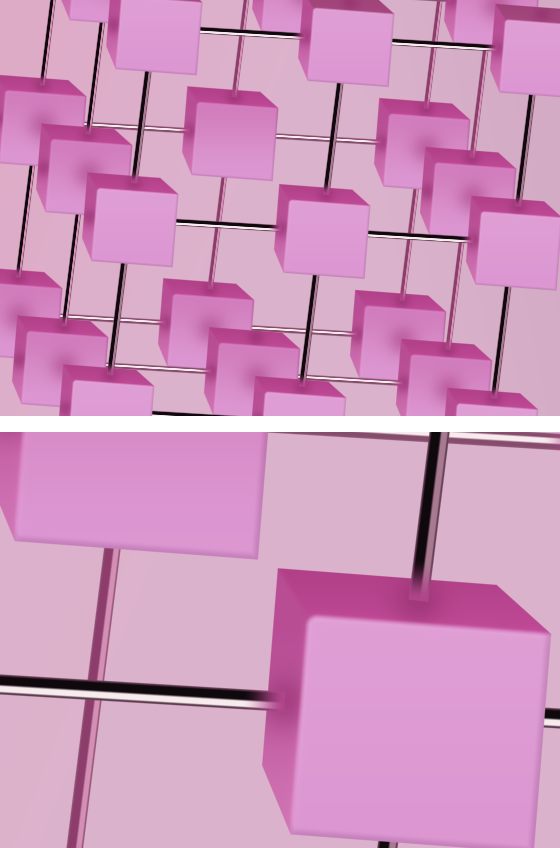
Top, the full canvas; bottom, a detail of the centre.
Give the GLSL for this background, as a WebGL 2 fragment shader.

```glsl
#version 300 es
precision highp float;
// Three layers of glossy pink cubes joined by thin metal rods on a pale pink wall.

uniform vec2 u_resolution;
out vec4 fragColor;

float soft; // edge smoothing width, in canvas heights

// Signed distance to the line a-b, negative on its left
float side(vec2 p, vec2 a, vec2 b) {
  vec2 n = normalize(b - a);
  return dot(p - a, vec2(n.y, -n.x));
}

float glow(vec2 p, float radius) {
  return exp(-dot(p, p) / (radius * radius));
}

// One cell of the lattice is left empty
bool filled(ivec3 cell) {
  return cell.x >= 0 && cell.x <= 2 && cell.y <= 1 && cell != ivec3(1, 0, 1);
}

vec2 backCorner(vec2 corner) {
  return corner * 0.9 + vec2(-0.0333, 0.0474);
}

void cube(inout vec3 color, vec2 q, ivec3 cell) {
  vec2 u = vec2(0.0974, -0.0074), v = vec2(0.007, 0.0877);
  vec2 tl = v - u, tr = u + v, br = u - v, bl = -u - v;
  vec2 tlBack = backCorner(tl), trBack = backCorner(tr), blBack = backCorner(bl);

  // Silhouette, and the rounded corner that bounds the front face
  float hull = max(max(side(q, bl, br), side(q, br, tr)),
               max(max(side(q, tr, trBack), side(q, trBack, tlBack)),
                   max(side(q, tlBack, blBack), side(q, blBack, bl))));
  vec2 edges = vec2(side(q, tr, tl), side(q, tl, bl));
  vec2 outer = max(edges + 0.008, 0.0);
  float front = length(outer) - 0.008;

  // Face colours
  float rise = smoothstep(-0.09, 0.1, q.y);
  vec3 leftInk = mix(vec3(0.81, 0.45, 0.70), vec3(0.72, 0.30, 0.58), rise);
  vec3 topInk = mix(vec3(0.74, 0.28, 0.58), vec3(0.69, 0.25, 0.53), smoothstep(0.08, 0.14, q.y));
  if (cell.y == 1) topInk = mix(topInk, vec3(0.57, 0.27, 0.43), 0.6);
  vec3 frontInk = mix(vec3(0.86, 0.59, 0.82), vec3(0.87, 0.62, 0.83), rise);
  if (cell.z > 0) {
    frontInk = mix(frontInk, vec3(0.81, 0.46, 0.72), 0.85 * rise);
    if (filled(cell - ivec3(0, 0, 1)))
      frontInk = mix(frontInk, vec3(0.70, 0.32, 0.58), 0.7 * glow(q - vec2(0.0, 0.012), 0.035));
  }
  frontInk -= 0.09 * smoothstep(-0.007, 0.0, hull);

  // Rod reflections on the side faces, then the bevel
  float contact = glow(q - vec2(-0.109, 0.026), 0.022) + glow(q - vec2(-0.002, 0.107), 0.02);
  vec3 ink = mix(leftInk, topInk, smoothstep(-0.003, 0.003, side(q, tl, tlBack)));
  ink = mix(ink, vec3(0.58, 0.18, 0.43), 0.6 * contact);
  ink = mix(ink, frontInk, smoothstep(0.003, -0.003, front));
  ink += 0.035 * exp(-abs(front) / 0.0025);
  color = mix(color, ink, smoothstep(soft, -soft, hull));
}

// Metal rod starting at the origin of q, with one gleam along its length
void rod(inout vec3 color, vec2 q, vec2 span, float halfWidth, vec3 core, vec3 gleam, float gleamAt) {
  vec2 n = normalize(span);
  float along = dot(q, n);
  float across = dot(q, vec2(n.y, -n.x));
  float t = across / halfWidth;
  vec3 ink = mix(core, gleam, smoothstep(0.5, 0.2, abs(t - gleamAt)));
  ink = mix(ink, vec3(0.58, 0.36, 0.48), 0.7 * smoothstep(0.7, 1.0, abs(t)));
  ink = mix(vec3(0.69, 0.27, 0.54), ink, smoothstep(0.0, 0.035, along));
  float d = max(abs(across) - halfWidth, max(-along, along - length(span)));
  color = mix(color, ink, smoothstep(soft, -soft, d));
}

void main() {
  vec2 p = gl_FragCoord.xy / u_resolution.y;
  soft = 0.8 / u_resolution.y;

  // Wall
  vec3 color = mix(vec3(0.87, 0.67, 0.78), vec3(0.86, 0.70, 0.80), smoothstep(0.0, 0.9, p.x + 0.4 - 0.4 * p.y));
  color -= 0.03 * smoothstep(0.9, 1.5, p.x + 0.2 * p.y);

  // Lattice, from back to front; each cube hides the far ends of its neighbours' rods
  vec2 columnStep = vec2(0.4614, -0.0281);
  vec2 rowStep = vec2(0.0579, 0.4614);
  vec2 layerStep = vec2(-0.1105, 0.1175);
  for (int layer = 2; layer >= 0; layer--)
  for (int row = -1; row <= 1; row++)
  for (int column = 2; column >= 0; column--) {
    ivec3 cell = ivec3(column, row, layer);
    if (!filled(cell)) continue;
    vec2 q = p - vec2(0.3246, 0.4526)
           - float(column) * columnStep - float(row) * rowStep - float(layer) * layerStep;
    cube(color, q, cell);

    bool far = layer > 0;
    float halfWidth = far ? 0.0066 : 0.008;
    vec3 black = vec3(0.06, 0.03, 0.05);
    if (filled(cell + ivec3(0, 1, 0))) {
      vec3 core = far && column > 0 ? vec3(0.55, 0.24, 0.42) : black;
      vec3 gleam = far ? vec3(0.83, 0.56, 0.71) : vec3(0.66, 0.48, 0.57);
      rod(color, q - vec2(-0.002, 0.107), rowStep * 0.62, halfWidth, core, gleam, 0.5);
    }
    if (filled(cell - ivec3(1, 0, 0))) {
      vec3 core = far ? vec3(0.52, 0.30, 0.42) : black;
      rod(color, q - vec2(-0.109, 0.026), -columnStep * 0.62, halfWidth, core,
          vec3(0.97, 0.92, 0.93), far ? 0.1 : -0.45);
    }
  }
  fragColor = vec4(clamp(color, 0.0, 1.0), 1.0);
}
```
